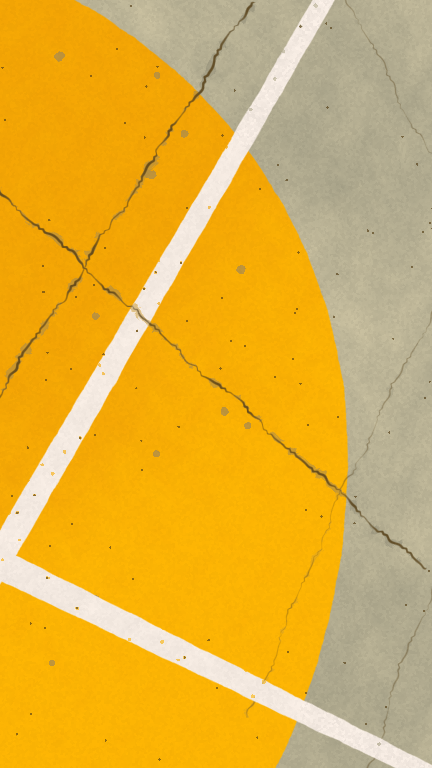
Reproduce this texture procedurally as a Shadertoy shader.

```glsl
// Sunlit sports court: yellow painted disc on worn concrete, two white lines and cracks.
#define YELLOW_LIT vec3(0.985, 0.705, 0.015)
#define YELLOW_DEEP vec3(0.95, 0.645, 0.02)
#define CONCRETE_LIT vec3(0.775, 0.74, 0.615)
#define CONCRETE_DARK vec3(0.655, 0.635, 0.535)
#define LINE_WHITE vec3(0.955, 0.915, 0.88)
#define CRACK_DARK vec3(0.34, 0.25, 0.09)
#define BARE_PATCH vec3(0.70, 0.56, 0.27)
#define DISC_CENTRE vec2(-0.387, 0.7245)
#define DISC_RADIUS 1.192
#define LOWER_SQUASH 0.84
#define EDGE_WEAR 0.0025
#define GRAIN 0.035

vec2 hash2(vec2 cell) {
    vec3 q = fract(vec3(cell.xyx) * vec3(0.1031, 0.103, 0.0973));
    q += dot(q, q.yzx + 33.33);
    return fract((q.xx + q.yz) * q.zy);
}

// Cellular noise: x is the distance to the nearest seed, y is a random value of it.
vec2 cells(vec2 p) {
    vec2 base = floor(p), nearest = vec2(9.0, 0.0);
    for (int j = -1; j <= 1; j++)
    for (int i = -1; i <= 1; i++) {
        vec2 id = base + vec2(i, j);
        vec2 seed = hash2(id);
        float d = length(id + seed - p);
        if (d < nearest.x) nearest = vec2(d, hash2(id + 71.0).x);
    }
    return nearest;
}

// Layered, rotated and warped sines, roughly -1 to 1.
float mottle(vec2 p) {
    float sum = 0.0, amp = 0.5;
    for (int i = 0; i < 6; i++) {
        p += 0.65 * sin(p.yx * 1.3 + float(i) * 2.1);
        sum += amp * sin(p.x) * cos(p.y * 0.9 + 0.7);
        p = mat2(1.36, 1.12, -1.12, 1.36) * p + 3.7;
        amp *= 0.62;
    }
    return sum;
}

float cover(float d) {
    float soft = 0.9 / iResolution.x;
    return 1.0 - smoothstep(-soft, soft, d);
}

// Signed distance to an endless stripe whose half width tapers from a to b.
float stripe(vec2 p, vec2 a, vec2 b, float wideA, float wideB) {
    vec2 dir = b - a, q = p - a;
    float t = dot(q, dir) / dot(dir, dir);
    return length(q - dir * t) - mix(wideA, wideB, t);
}

// Jagged crack: x is the hairline, y is the chipped surface beside it.
vec2 crack(vec2 p, vec2 a, vec2 b, float bow, float width) {
    vec2 dir = b - a;
    float len = length(dir);
    dir /= len;
    float t = dot(p - a, dir), s = dot(p - a, vec2(-dir.y, dir.x));
    s += bow * sin(3.1416 * t / len) + 0.005 * sin(t * 23.0 + a.x * 9.0)
       + 0.003 * sin(t * 67.0 + 2.0 * sin(t * 31.0)) + 0.0016 * sin(t * 193.0 + 3.0 * sin(t * 89.0));
    float inside = cover(max(-t, t - len));
    float strength = 0.6 + 0.4 * sin(t * 41.0 + 2.0 * sin(t * 17.0));
    float flake = mottle(p * 75.0) * 0.012 + width * (1.0 + 2.5 * strength) - 0.004;
    return inside * vec2(cover(abs(s) - width * (0.35 + 0.65 * strength)) * (0.5 + 0.5 * strength),
                         cover(abs(s) - flake));
}

void mainImage(out vec4 fragColor, in vec2 fragCoord) {
    vec2 p = fragCoord / iResolution.x;
    float broad = mottle(p * 5.0 + 1.0), fine = mottle(p * 38.0);
    vec2 speck = cells(p * 24.0), pit = cells(p * 75.0), grit = cells(p * 170.0);

    // Concrete with cloudy stains, one round stain and a darker lower corner
    float stain = 0.42 + 0.32 * broad + 0.28 * mottle(p * vec2(17.0, 11.0)) + 0.16 * fine;
    stain += 0.35 * exp(-dot(p - vec2(0.70, 1.43), p - vec2(0.70, 1.43)) * 22.0);
    stain += 0.3 * (1.0 - smoothstep(0.042, 0.062, length(p - vec2(0.498, 1.639)) + 0.008 * fine));
    stain += 0.25 * (1.0 - smoothstep(0.1, 0.6, p.y));
    vec3 col = mix(CONCRETE_LIT, CONCRETE_DARK, clamp(stain, 0.0, 1.15));

    // Yellow disc, deeper towards the upper left
    vec2 q = p - DISC_CENTRE;
    if (q.y < 0.0) q.y *= LOWER_SQUASH;
    float disc = cover(length(q) - DISC_RADIUS + EDGE_WEAR * fine);
    float depth = smoothstep(-0.25, 0.85, p.y - p.x * 0.9 - 0.2 + 0.25 * broad);
    vec3 paint = mix(YELLOW_LIT, YELLOW_DEEP, clamp(depth + 0.22 * fine, 0.0, 1.1));
    float worn = cover(speck.x - 0.22 + 0.12 * fine) * step(0.975, speck.y);
    paint = mix(paint, BARE_PATCH, worn * 0.85);
    col = mix(col, paint, disc);

    // Cracks, strong ones first
    vec2 longCrack = crack(p, vec2(-0.01, 1.345), vec2(0.984, 0.458), 0.0, 0.0029);
    vec2 crossCrack = crack(p, vec2(0.585, 1.775), vec2(-0.01, 0.86), -0.008, 0.0031);
    vec2 faint = crack(p, vec2(1.01, 1.07), vec2(0.575, 0.115), 0.018, 0.0016);
    faint = max(faint, crack(p, vec2(0.80, 1.79), vec2(1.01, 1.39), 0.0, 0.0014));
    faint = max(faint, crack(p, vec2(1.01, 0.43), vec2(0.855, -0.01), 0.01, 0.0018));
    vec2 strong = max(longCrack, crossCrack);
    vec3 chipped = mix(CONCRETE_DARK * 0.92, BARE_PATCH, disc);
    col = mix(col, chipped, max(strong.y * 0.65, faint.y * 0.28));
    col = mix(col, CRACK_DARK, max(strong.x * 0.85, faint.x * 0.38));

    // White lines, meeting at the left edge
    float lineDist = min(stripe(p, vec2(0.75, 1.778), vec2(0.036, 0.551), 0.022, 0.031),
                         stripe(p, vec2(0.046, 0.450), vec2(0.914, 0.0255), 0.0336, 0.0225));
    float line = cover(lineDist + EDGE_WEAR * 0.8 * fine);
    float chips = cover(pit.x - 0.3 + 0.15 * fine) * step(0.965, pit.y);
    float bare = max(chips * 0.6, max(longCrack.y * 0.5, longCrack.x * 0.8));
    vec3 white = LINE_WHITE * (1.0 + 0.018 * fine + 0.012 * broad);
    col = mix(col, white, line * (1.0 - bare));

    // Dark pits and surface grain
    float pits = cover(pit.x - 0.2) * step(0.991, pit.y);
    col = mix(col, CRACK_DARK, pits * 0.65);
    col *= 1.0 + GRAIN * (grit.y - 0.5) * mix(1.5, 0.8, disc);
    fragColor = vec4(clamp(col, 0.0, 1.0), 1.0);
}
```
